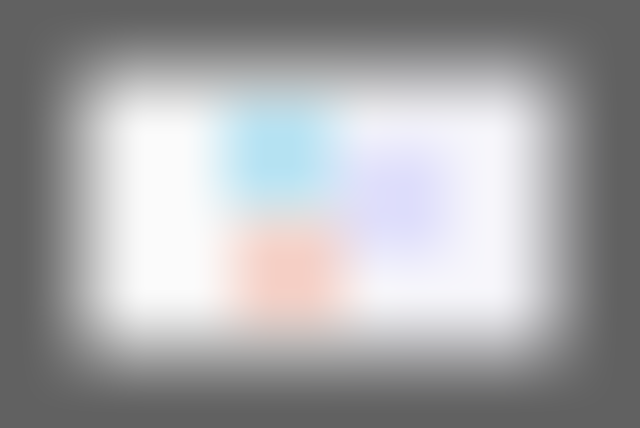
A Shadertoy shader for this background:

```glsl
#define SURROUND vec3(0.38)
#define SHEET_LEFT vec3(0.985)
#define SHEET_RIGHT vec3(0.968, 0.966, 0.985)
#define CYAN vec3(0.72, 0.90, 0.965)
#define CORAL vec3(0.975, 0.825, 0.785)
#define LAVENDER vec3(0.895, 0.895, 1.0)
#define SHEET_HALF vec2(0.5525, 0.326)
#define GLOW_HALF 0.128
#define SHEET_BLUR 0.155
#define GLOW_BLUR 0.105

// Coverage of a blurred box: the product of two soft spans
float softBox(vec2 p, vec2 halfSize, float blur) {
    vec2 span = smoothstep(-blur, blur, halfSize - abs(p));
    return span.x * span.y;
}

// Filter that tints whatever lies beneath it
vec3 glow(vec2 p, vec2 center, vec3 tint) {
    return mix(vec3(1.0), tint, softBox(p - center, vec2(GLOW_HALF), GLOW_BLUR));
}

void mainImage(out vec4 fragColor, in vec2 fragCoord) {
    // Centered coordinates, one unit per canvas height
    vec2 p = (fragCoord - 0.5 * iResolution.xy) / iResolution.y;

    // Pale sheet, slightly cooler on the right
    vec3 sheet = mix(SHEET_LEFT, SHEET_RIGHT, smoothstep(-0.05, 0.25, p.x));

    // Overlapping colored glows
    sheet *= glow(p, vec2(-0.097, 0.144), CYAN);
    sheet *= glow(p, vec2(-0.072, -0.138), CORAL);
    sheet *= glow(p, vec2(0.171, 0.031), LAVENDER);

    // Blurred sheet over the dark surround
    float coverage = softBox(p - vec2(-0.002, 0.005), SHEET_HALF, SHEET_BLUR);
    fragColor = vec4(mix(SURROUND, sheet, coverage), 1.0);
}
```
